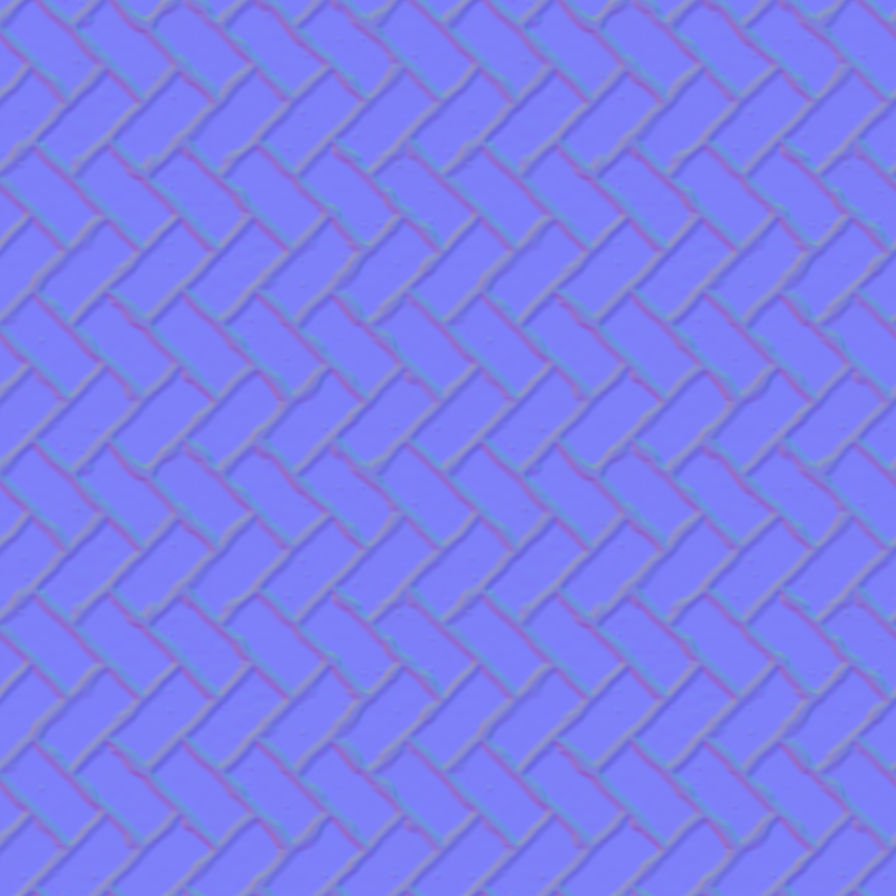
Give the GLSL for this texture map, as a WebGL 2 fragment shader.

```glsl
#version 300 es
precision highp float;
// Tangent-space normal map of worn herringbone brick paving, laid diagonally.

uniform vec2 u_resolution;
out vec4 fragColor;

const float COLUMNS = 12.0;             // brick steps across the canvas
const float WEAR_PERIOD = 6.0;          // columns before the wear repeats
const vec2 PHASE = vec2(0.0625, 0.375); // offset of the layout, in columns

const vec3 FLAT = vec3(0.49, 0.50, 0.98);
const vec3 JOINT = vec3(0.49, 0.50, 0.87);
const vec3 UP_RIGHT = vec3(0.57, 0.41, 0.86);
const vec3 DOWN_LEFT = vec3(0.41, 0.59, 0.91);
const vec3 UP_LEFT = vec3(0.42, 0.41, 0.93);
const vec3 DOWN_RIGHT = vec3(0.57, 0.58, 0.84);

float hash(vec2 p) {
    vec3 q = fract(vec3(p.xyx) * vec3(0.1031, 0.1030, 0.0973));
    q += dot(q, q.yzx + 33.33);
    return fract((q.x + q.y) * q.z);
}

// Value noise whose lattice wraps with the wear period
float noise(vec2 p, float scale) {
    p *= scale;
    float period = WEAR_PERIOD * scale;
    vec2 cell = floor(p);
    vec2 f = p - cell;
    f = f * f * (3.0 - 2.0 * f);
    vec2 c0 = mod(cell, period);
    vec2 c1 = mod(cell + 1.0, period);
    float low = mix(hash(c0), hash(vec2(c1.x, c0.y)), f.x);
    float high = mix(hash(vec2(c0.x, c1.y)), hash(c1), f.x);
    return mix(low, high, f.y);
}

// Sparse round pits, at most one in each cell
float pits(vec2 p, float scale) {
    vec2 cell = floor(p * scale);
    vec2 id = mod(cell, WEAR_PERIOD * scale);
    vec2 jitter = vec2(hash(id + 11.3), hash(id + 47.9));
    float r = length(p * scale - cell - 0.25 - 0.5 * jitter);
    float size = mix(0.15, 0.25, hash(id + 71.7));
    return step(0.86, hash(id + 5.1)) * (1.0 - smoothstep(0.0, size, r));
}

float roundBox(vec2 q, vec2 halfSize, float radius) {
    vec2 d = abs(q) - halfSize + radius;
    return length(max(d, 0.0)) + min(max(d.x, d.y), 0.0) - radius;
}

vec2 toDiagonal(vec2 p) {
    return vec2(p.x + p.y, p.y - p.x);
}

// Centre of the brick at diagonal position g; z is 1 for bricks along y
vec3 herringbone(vec2 g) {
    vec2 cell = floor(g);
    float k = mod(cell.x + cell.y, 4.0);
    float upright = step(1.5, k);
    float second = k - 2.0 * upright;
    vec2 along = mix(vec2(1.0, 0.0), vec2(0.0, 1.0), upright);
    return vec3(cell - second * along + 0.5 + 0.5 * along, upright);
}

// Relief: 0 in the joint, about 1 on a brick face
float relief(vec2 p) {
    vec2 wobble = vec2(noise(p, 4.0), noise(p + 2.5, 4.0)) - 0.5;
    vec2 ripple = vec2(noise(p + 1.5, 9.0), noise(p + 3.5, 9.0)) - 0.5;
    vec2 g = toDiagonal(p) + 0.065 * wobble + 0.02 * ripple;
    vec3 brick = herringbone(g);
    vec2 q = g - brick.xy;

    vec2 centre = 0.5 * vec2(brick.x - brick.y, brick.x + brick.y);
    vec2 id = floor(mod(centre + 0.01, WEAR_PERIOD) * 4.0);
    float worn = smoothstep(0.82, 0.95, hash(id + 3.7));
    float inset = 0.02 * hash(id + 9.2);

    vec2 halfSize = mix(vec2(1.0, 0.5), vec2(0.5, 1.0), brick.z);
    float inside = -roundBox(q, halfSize, 0.14);
    float chips = 0.07 * smoothstep(0.60, 1.0, noise(p + 4.2, 4.0));
    float face = smoothstep(inset - 0.02, inset + 0.15, inside - chips);

    float grain = 0.06 * noise(p, 9.0) + 0.012 * noise(p, 26.0);
    float scuffs = worn * 0.17 * noise(p + 0.7, 10.0);
    vec2 tilt = 0.3 * (vec2(hash(id + 21.0), hash(id + 33.0)) - 0.5);
    return face * (1.0 + dot(q, tilt) + grain + scuffs - 0.28 * pits(p, 4.0));
}

// Encode the slope by tinting towards the side it faces
vec3 shade(float height, vec2 facing) {
    vec3 color = mix(JOINT, FLAT, clamp(height, 0.0, 1.0));
    vec2 pos = max(facing, 0.0);
    vec2 neg = max(-facing, 0.0);
    color += pos.x * (UP_RIGHT - FLAT) + neg.x * (DOWN_LEFT - FLAT);
    color += pos.y * (UP_LEFT - FLAT) + neg.y * (DOWN_RIGHT - FLAT);
    return color;
}

void main() {
    vec2 p = gl_FragCoord.xy / u_resolution * COLUMNS + PHASE;

    // Wide central differences along both diagonals keep the bevels soft
    const float STEP = 0.05;
    vec2 da = 0.5 * STEP * vec2(1.0, 1.0);
    vec2 db = 0.5 * STEP * vec2(-1.0, 1.0);
    vec4 h = vec4(relief(p + da), relief(p - da), relief(p + db), relief(p - db));
    vec2 facing = clamp((h.yw - h.xz) / (2.0 * STEP) * 0.105, -1.0, 1.0);
    float height = dot(h, vec4(0.25));

    fragColor = vec4(clamp(shade(height, facing), 0.0, 1.0), 1.0);
}
```
